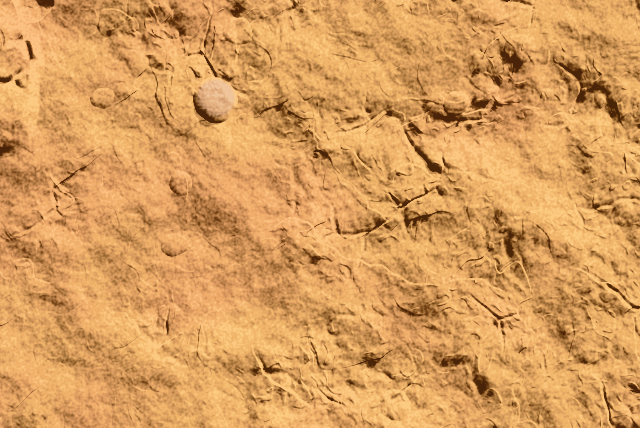
A WebGL 2 fragment shader for this texture:

```glsl
#version 300 es
precision highp float;
// Sunlit sandstone wall: soft hollows, flaking plates, broken cracks and embedded pebbles.

uniform vec2 u_resolution;
out vec4 fragColor;

const vec2 LIGHT = vec2(0.55, 0.835);
const vec2 BOULDER = vec2(0.504, 0.77);

vec2 hash2(vec2 p) {
    vec3 q = fract(p.xyx * vec3(0.1031, 0.1030, 0.0973));
    q += dot(q, q.yzx + 33.33);
    return fract((q.xx + q.yz) * q.zy);
}

vec2 gradientAt(vec2 cell) {
    float angle = 6.2832 * hash2(cell + 41.0).x;
    return vec2(cos(angle), sin(angle));
}

float gradientNoise(vec2 p) {
    vec2 i = floor(p), f = fract(p);
    vec2 u = f * f * f * (f * (f * 6.0 - 15.0) + 10.0);
    vec2 e = vec2(1.0, 0.0);
    float a = dot(gradientAt(i), f);
    float b = dot(gradientAt(i + e.xy), f - e.xy);
    float c = dot(gradientAt(i + e.yx), f - e.yx);
    float d = dot(gradientAt(i + e.xx), f - e.xx);
    return mix(mix(a, b, u.x), mix(c, d, u.x), u.y);
}

// Bumps of many sizes; the smaller ones are slightly gentler
float undulation(vec2 p, float frequency, float slope) {
    float sum = 0.0;
    for (int i = 0; i < 5; i++) {
        sum += gradientNoise(p * frequency + float(i) * 17.3) * slope / frequency;
        p = mat2(0.8, 0.6, -0.6, 0.8) * p;
        frequency *= 2.0;
        slope *= 0.92;
    }
    return sum;
}

// Gap between the two nearest cell centres: zero along a crack
float crackGap(vec2 p) {
    vec2 i = floor(p), f = fract(p);
    float nearest = 9.0, second = 9.0;
    for (int y = -1; y <= 1; y++)
    for (int x = -1; x <= 1; x++) {
        vec2 cell = vec2(x, y);
        float d = length(cell + hash2(i + cell) - f);
        second = min(second, max(nearest, d));
        nearest = min(nearest, d);
    }
    return second - nearest;
}

// Cracks that open and close along their length
float groove(vec2 p, float scale, float width, float depth) {
    float open = smoothstep(-0.1, 0.3, gradientNoise(p * scale * 0.9 + 3.3));
    return -depth * open * (1.0 - smoothstep(0.0, width, crackGap(p * vec2(1.15, 0.85) * scale)));
}

// A crisp scarp that follows a noise contour and fades along its length
float ledge(vec2 p, float scale, float rise) {
    float fade = smoothstep(0.0, 0.3, gradientNoise(p * scale * 1.1 + 5.7));
    float edge = 0.002 * scale;
    return rise * fade * smoothstep(-edge, edge, gradientNoise(p * scale + 23.1));
}

float dome(vec2 offset, float radius) {
    float d = min(dot(offset, offset) / (radius * radius), 1.0);
    return radius * (1.0 - d * d);
}

float pebbles(vec2 p, float scale, float share) {
    vec2 cell = floor(p * scale);
    vec2 centre = 0.5 + 0.4 * (hash2(cell) - 0.5);
    vec2 kind = hash2(cell + 71.0);
    float radius = mix(0.12, 0.24, kind.y);
    return step(kind.x, share) * 0.3 * dome(fract(p * scale) - centre, radius) / scale;
}

float outcrop(vec2 p) {
    float d = length((p - vec2(-0.03, 0.81)) * vec2(1.0, 0.72)) - 0.115;
    return 1.0 - smoothstep(-0.02, 0.018, d);
}

float roughness(vec2 p) {
    float flaky = smoothstep(0.4, 0.8, p.x + 0.2 * (p.y - 0.5));
    return smoothstep(-0.1, 0.4, gradientNoise(p * 4.0 + 7.0) + 0.32 * flaky - 0.12);
}

float height(vec2 p) {
    vec2 bend = vec2(gradientNoise(p * 7.0), gradientNoise(p * 7.0 + 31.0));
    vec2 fray = vec2(gradientNoise(p * 26.0 + 3.0), gradientNoise(p * 26.0 + 57.0));
    vec2 w = p + 0.04 * bend + 0.01 * fray;
    float rough = roughness(p);
    float corner = outcrop(w);
    float h = undulation(p, 5.0, mix(0.16, 0.22, rough));
    h += rough * groove(w, 7.0, 0.1, 0.008);
    h += (0.007 * rough + 0.025 * corner) * groove(w + 3.0, 12.0, 0.4, 1.0);
    float scale = 4.0, rise = 0.009;
    for (int i = 0; i < 4; i++) {
        h += mix(0.3, 1.0, rough) * ledge(w + float(i) * 2.7, scale, rise);
        scale *= 2.1;
        rise *= 0.7;
    }
    h += pebbles(p + 0.016 * bend + 0.007 * fray, 6.0, 0.17);
    h += 0.04 * corner - 0.8 * dome(w - vec2(0.08, 0.99), 0.05);
    return h + 0.6 * dome(p + 0.012 * bend + 0.006 * fray - BOULDER, 0.05);
}

// Fraction of sunlight blocked by higher ground toward the light
float castShadow(vec2 p, float ground) {
    float shade = 0.0;
    for (int i = 1; i <= 4; i++) {
        float reach = 0.007 * float(i);
        float lift = height(p + LIGHT * reach) - ground - 0.5 * reach;
        shade = max(shade, smoothstep(0.0, 0.005, lift));
    }
    return shade;
}

vec3 sandstone(float tone) {
    vec3 c = mix(vec3(0.29, 0.14, 0.03), vec3(0.45, 0.26, 0.08), smoothstep(-3.5, -2.4, tone));
    c = mix(c, vec3(0.63, 0.43, 0.22), smoothstep(-2.4, -1.5, tone));
    c = mix(c, vec3(0.76, 0.54, 0.31), smoothstep(-1.5, -0.75, tone));
    c = mix(c, vec3(0.86, 0.62, 0.38), smoothstep(-0.75, 0.0, tone));
    c = mix(c, vec3(0.94, 0.70, 0.42), smoothstep(0.0, 0.95, tone));
    return mix(c, vec3(0.99, 0.79, 0.52), smoothstep(0.95, 2.4, tone));
}

void main() {
    vec2 p = gl_FragCoord.xy / u_resolution.y;

    // Slope toward the sun, softened at both ends
    float e = 0.0018;
    float tone = 4.6 * (height(p - LIGHT * e) - height(p + LIGHT * e)) / (2.0 * e);
    float limit = tone > 0.0 ? 1.8 : 4.5;
    tone = sign(tone) * limit * (1.0 - exp(-abs(tone) / limit));
    tone -= 2.4 * castShadow(p, height(p));

    // Sand grain and broad weathering
    tone += 1.4 * gradientNoise(p * 150.0) + 0.7 * gradientNoise(p * 70.0 + 9.0);
    tone += 0.8 * gradientNoise(p * 2.5 + 13.0) + 0.5 * gradientNoise(p * 6.0 + 47.0) + 0.35;

    // Rosy stains, stronger on the left, over ochre
    float stain = gradientNoise(p * 3.0 + 19.0) + 0.5 * gradientNoise(p * 8.0 + 2.0);
    float rosy = smoothstep(-0.3, 0.6, stain + 0.3 - 0.35 * p.x);
    vec3 colour = sandstone(tone) * mix(vec3(1.0, 1.01, 0.98), vec3(1.0, 0.965, 0.99), rosy);
    float pale = 1.0 - smoothstep(0.038, 0.05, length(p - BOULDER));
    colour = mix(colour, colour * vec3(0.95, 0.98, 1.2), pale);
    fragColor = vec4(colour, 1.0);
}
```
